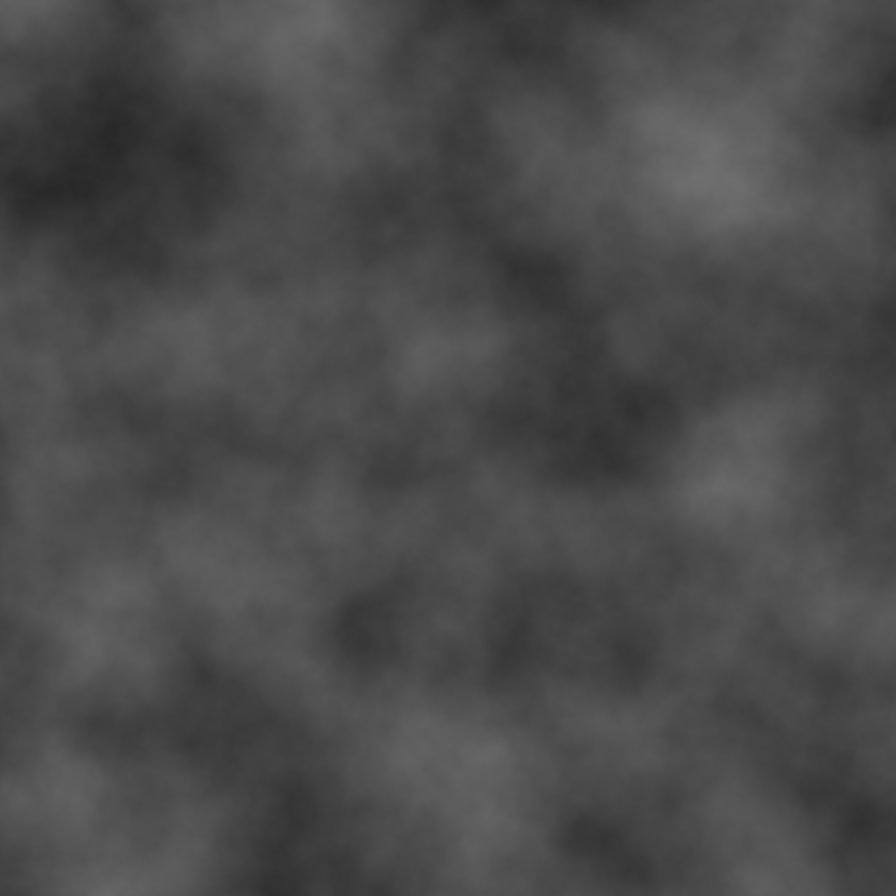
Write a WebGL 2 fragment shader that draws this texture.

```glsl
#version 300 es
precision highp float;
// Soft dark grey smoke: several octaves of gradient noise are summed,
// each twice as fine and half as strong as the last, and the sum
// shifts a mid grey evenly towards dark and light.

#define CELLS 4.3        // noise cells across the canvas, coarsest octave
#define OCTAVES 6
#define GAIN 0.5         // strength of each octave relative to the last
#define MEAN_GREY 0.288
#define CONTRAST 0.17
#define SEED 17u

uniform vec2 u_resolution;
out vec4 fragColor;

const float TAU = 6.2831853;
const mat2 TURN = mat2(0.8, 0.6, -0.6, 0.8);

// Integer hash of a lattice cell, from 0 to 1
float hash(ivec2 cell) {
    uvec2 q = uvec2(cell) * uvec2(1597334673u, 3812015801u);
    uint h = (q.x ^ q.y) + SEED * 668265263u;
    h = (h ^ (h >> 15)) * 2246822519u;
    h = (h ^ (h >> 13)) * 3266489917u;
    h ^= h >> 16;
    return float(h >> 8) / 16777216.0;
}

// Slope contributed by one lattice corner
float cornerSlope(ivec2 cell, vec2 offset) {
    float angle = TAU * hash(cell);
    return dot(vec2(cos(angle), sin(angle)), offset);
}

// Gradient noise with quintic blending, centred on zero
float gradientNoise(vec2 p) {
    ivec2 cell = ivec2(floor(p));
    vec2 f = fract(p);
    vec2 blend = f * f * f * (f * (f * 6.0 - 15.0) + 10.0);
    float low = mix(cornerSlope(cell, f),
                    cornerSlope(cell + ivec2(1, 0), f - vec2(1.0, 0.0)), blend.x);
    float high = mix(cornerSlope(cell + ivec2(0, 1), f - vec2(0.0, 1.0)),
                     cornerSlope(cell + ivec2(1, 1), f - vec2(1.0)), blend.x);
    return mix(low, high, blend.y);
}

// Octave sum; each octave is turned and shifted to hide the lattice
float smoke(vec2 p) {
    float total = 0.0;
    float strength = 1.0;
    for (int i = 0; i < OCTAVES; i++) {
        total += strength * gradientNoise(p);
        p = TURN * p * 2.0 + vec2(11.3, 7.7);
        strength *= GAIN;
    }
    return total;
}

void main() {
    vec2 uv = gl_FragCoord.xy / u_resolution;
    float grey = MEAN_GREY + CONTRAST * smoke(uv * CELLS);
    fragColor = vec4(vec3(clamp(grey, 0.0, 1.0)), 1.0);
}
```
